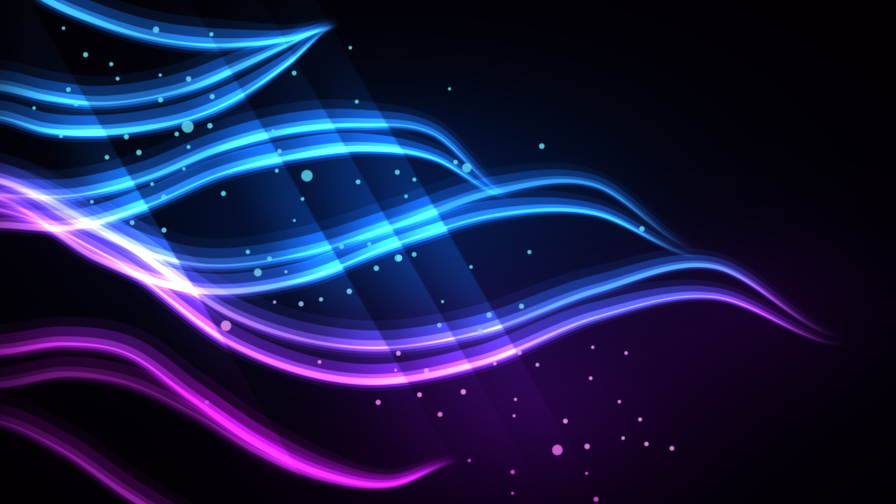
Give the GLSL for this background, as a WebGL 2 fragment shader.

```glsl
#version 300 es
precision highp float;

uniform vec2 u_resolution;
out vec4 fragColor;

const vec3 NIGHT = vec3(0.008, 0.000, 0.020);
const vec3 NAVY_GLOW = vec3(0.010, 0.095, 0.260);
const vec3 PURPLE_GLOW = vec3(0.140, 0.005, 0.230);
const vec3 BLUE = vec3(0.090, 0.470, 0.980);
const vec3 VIOLET = vec3(0.500, 0.130, 0.850);
const vec3 MAGENTA = vec3(0.620, 0.040, 0.720);
const vec3 CYAN_LIGHT = vec3(0.360, 0.880, 0.950);
const vec3 PINK_LIGHT = vec3(1.000, 0.580, 0.960);
const vec4 BEAM_EDGES = vec4(0.058, 0.377, 0.519, 0.627);
const float BEAM_WIDTH = 0.15;
const float BEAM_LEAN = 0.57;
const float RIBBON_WIDTH = 0.026;
const float DOT_DENSITY = 0.42;

float hash(vec2 p) {
    vec3 q = fract(vec3(p.xyx) * 0.1031);
    q += dot(q, q.yzx + 33.33);
    return fract((q.x + q.y) * q.z);
}

float glow(vec2 p, vec2 center, vec2 size) {
    vec2 d = (p - center) / size;
    return exp(-dot(d, d));
}

// Catmull-Rom curve through eight evenly spaced heights
float spline(float t, float h[8]) {
    int i = clamp(int(t), 0, 6);
    float f = t - float(i);
    float a = h[max(i - 1, 0)], b = h[i], c = h[i + 1], d = h[min(i + 2, 7)];
    return b + 0.5 * f * (c - a + f * (2.0 * a - 5.0 * b + 4.0 * c - d
        + f * (3.0 * (b - c) + d - a)));
}

// Tapered strand: x is the translucent body, y the bright highlight
vec2 strand(vec2 p, float endX, float power, float h[8]) {
    float px = 1.0 / u_resolution.y;
    float s = p.x / endX;
    float t = clamp(s, 0.0, 1.0) * 7.0;
    float slope = (spline(t + 0.02, h) - spline(t - 0.02, h)) * 175.0 / endX;
    float d = (p.y - spline(t, h)) * inversesqrt(1.0 + slope * slope);
    float w = RIBBON_WIDTH * mix(0.36, 1.0, 1.0 - smoothstep(0.6, 1.0, s));
    float fade = smoothstep(-0.25, 0.2, s) * (1.0 - smoothstep(0.88, 1.02, s));
    float sheet = smoothstep(-px, px, 1.4 * w - abs(d - 0.25 * w));
    float band = smoothstep(-px, px, 0.9 * w - abs(d));
    float core = smoothstep(-px, px, 0.42 * w - abs(d + 0.28 * w));
    float lineWidth = w * (0.15 + 0.08 * sin(9.0 * s + 40.0 * h[3]));
    float line = smoothstep(-px, px, lineWidth - abs(d + 0.42 * w));
    float halo = exp(-abs(d) / 0.025);
    float body = 0.13 * sheet + 0.42 * band + 0.26 * core + 0.05 * halo;
    return power * fade * vec2(body, 0.55 * line + 0.22 * core);
}

vec2 ribbons(vec2 p) {
    vec2 r = vec2(0.0);
    // Sweep in the upper left
    r += strand(p, 0.664, 0.9, float[8](1.08, 1.012, 0.97, 0.94, 0.924, 0.921, 0.928, 0.949));
    r += strand(p, 0.664, 0.8, float[8](0.838, 0.817, 0.806, 0.815, 0.838, 0.877, 0.917, 0.954));
    r += strand(p, 0.664, 1.0, float[8](0.778, 0.752, 0.748, 0.757, 0.778, 0.819, 0.88, 0.954));
    // Upper wave
    r += strand(p, 1.005, 0.85, float[8](0.623, 0.623, 0.657, 0.715, 0.752, 0.762, 0.741, 0.618));
    r += strand(p, 1.005, 1.0, float[8](0.565, 0.56, 0.602, 0.664, 0.699, 0.715, 0.692, 0.611));
    // Middle wave
    r += strand(p, 1.377, 0.65, float[8](0.653, 0.549, 0.486, 0.505, 0.565, 0.63, 0.639, 0.509));
    r += strand(p, 1.377, 0.95, float[8](0.618, 0.498, 0.435, 0.454, 0.528, 0.583, 0.583, 0.495));
    // Long lower wave
    r += strand(p, 1.653, 0.8, float[8](0.653, 0.537, 0.382, 0.322, 0.35, 0.433, 0.477, 0.34));
    r += strand(p, 1.653, 1.05, float[8](0.595, 0.491, 0.324, 0.255, 0.289, 0.38, 0.417, 0.322));
    // Dim waves in the lower left
    r += strand(p, 0.903, 0.9, float[8](0.313, 0.329, 0.308, 0.218, 0.13, 0.069, 0.046, 0.09));
    r += strand(p, 0.903, 0.45, float[8](0.248, 0.269, 0.25, 0.19, 0.113, 0.06, 0.042, 0.086));
    r += strand(p, 0.903, 0.55, float[8](0.174, 0.116, 0.028, -0.05, -0.12, -0.2, -0.25, -0.3));
    return r;
}

// Slanted beams with one crisp side
float beams(vec2 p) {
    float u = p.x - BEAM_LEAN * (1.0 - p.y);
    float sum = 0.0;
    for (int i = 0; i < 4; i++) {
        float d = u - BEAM_EDGES[i];
        sum += smoothstep(-BEAM_WIDTH, 0.0, d) * (1.0 - smoothstep(-0.004, 0.004, d));
    }
    return sum * exp(-pow((p.y - 0.5) / 0.34, 2.0));
}

// Round sparks, densest along the falling diagonal
float sparks(vec2 p, float cell, float radius, float seed) {
    vec2 id = floor(p / cell);
    vec2 center = (id + 0.5) * cell;
    float offAxis = (center.y - 1.0 + 0.68 * center.x) / 0.24;
    float chance = DOT_DENSITY * exp(-offAxis * offAxis) * (1.0 - smoothstep(1.2, 1.45, center.x));
    vec2 jitter = vec2(hash(id + seed), hash(id + seed + 17.0)) - 0.5;
    float r = radius * mix(0.5, 1.0, hash(id + seed + 31.0));
    float d = length(p - center - jitter * (cell - 2.0 * radius));
    float px = 1.0 / u_resolution.y;
    return step(hash(id + seed + 53.0), chance) * (1.0 - smoothstep(r - px, r + px, d));
}

void main() {
    vec2 p = gl_FragCoord.xy / u_resolution.y;
    // Blue above the bent boundary, violet below it, magenta in the corner
    float boundary = 0.676 - 0.72 * p.x + 0.39 * p.x * p.x;
    float warm = 1.0 - smoothstep(-0.12, 0.11, p.y - boundary);
    float corner = 1.0 - smoothstep(0.30, 0.45, p.y + 0.25 * p.x);
    vec3 tint = mix(mix(BLUE, VIOLET, warm), MAGENTA, corner);
    vec3 highlight = mix(CYAN_LIGHT, PINK_LIGHT, warm);
    highlight = mix(highlight, MAGENTA * 1.3, 0.6 * corner);

    vec3 color = NIGHT;
    color += NAVY_GLOW * glow(p, vec2(0.78, 0.57), vec2(0.46, 0.24));
    color += PURPLE_GLOW * glow(p, vec2(1.02, 0.20), vec2(0.33, 0.21));
    color += 0.45 * PURPLE_GLOW * glow(p, vec2(1.48, 0.38), vec2(0.26, 0.17));

    float beam = beams(p);
    color += tint * beam * mix(0.20, 0.10, warm);
    vec2 light = ribbons(p) * (0.82 + 0.70 * beam);
    color += tint * light.x + highlight * light.y;

    float dots = 0.85 * sparks(p, 0.048, 0.0055, 3.0) + 0.8 * sparks(p, 0.145, 0.012, 71.0);
    color = mix(color, highlight, min(dots, 1.0));
    fragColor = vec4(min(color, 1.0), 1.0);
}
```
